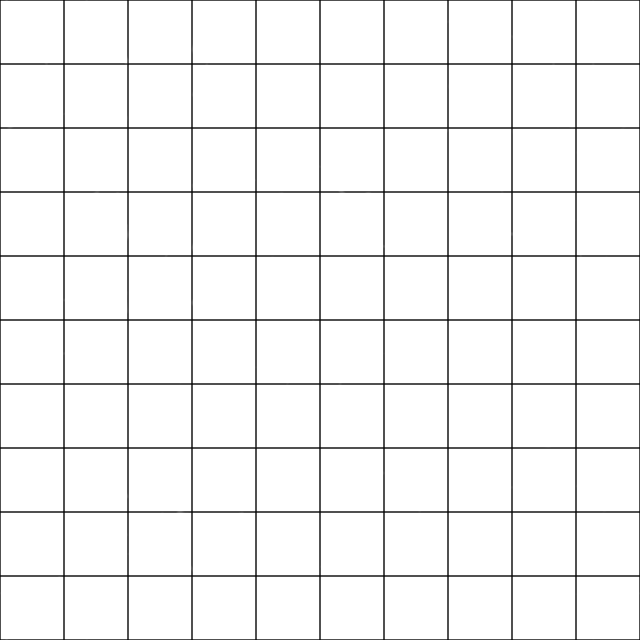
Give the GLSL for this pattern, as a Shadertoy shader.

```glsl
// Square grid of thin black ink lines on white paper, faintly worn in places.

const float CELLS = 10.0;          // repeats across and down
const float LINE_WIDTH = 0.00217;  // fraction of the canvas
const float WEAR_PERIOD = 48.0;    // noise lattice cells per canvas
const float WEAR_STRENGTH = 0.2;
const vec3 PAPER = vec3(1.0);
const vec3 INK = vec3(0.01);

// Unit gradient for a lattice point, wrapped to the period
vec2 latticeGradient(vec2 point, float period) {
    vec2 p = mod(point, period);
    vec3 q = fract(p.xyx * vec3(0.1031, 0.1030, 0.0973));
    q += dot(q, q.yzx + 33.33);
    float angle = 6.28319 * fract((q.x + q.y) * q.z);
    return vec2(cos(angle), sin(angle));
}

// Tiling gradient noise
float gradientNoise(vec2 p, float period) {
    vec2 i = floor(p);
    vec2 f = p - i;
    vec2 u = f * f * f * (f * (f * 6.0 - 15.0) + 10.0);
    vec2 e = vec2(1.0, 0.0);
    float a = dot(latticeGradient(i, period), f);
    float b = dot(latticeGradient(i + e.xy, period), f - e.xy);
    float c = dot(latticeGradient(i + e.yx, period), f - e.yx);
    float d = dot(latticeGradient(i + e.xx, period), f - e.xx);
    return mix(mix(a, b, u.x), mix(c, d, u.x), u.y);
}

// Canvas distance to the nearest line on each axis
vec2 gridDistance(vec2 uv, float cells) {
    return abs(fract(uv * cells + 0.5) - 0.5) / cells;
}

// Share of a pixel covered by a line, by exact box filtering
vec2 lineCoverage(vec2 dist, float width, vec2 pixel) {
    vec2 covered = 0.5 * (width + pixel) - dist;
    return clamp(covered, vec2(0.0), min(vec2(width), pixel)) / pixel;
}

void mainImage(out vec4 fragColor, in vec2 fragCoord) {
    vec2 pixel = 1.0 / iResolution.xy;
    vec2 uv = fragCoord * pixel;

    // Union of vertical and horizontal lines
    vec2 cover = lineCoverage(gridDistance(uv, CELLS), LINE_WIDTH, pixel);
    float ink = 1.0 - (1.0 - cover.x) * (1.0 - cover.y);

    // Rare patches of faded ink
    float wear = gradientNoise(uv * WEAR_PERIOD, WEAR_PERIOD);
    ink *= 1.0 - WEAR_STRENGTH * smoothstep(0.4, 0.6, wear);

    fragColor = vec4(mix(PAPER, INK, ink), 1.0);
}
```
